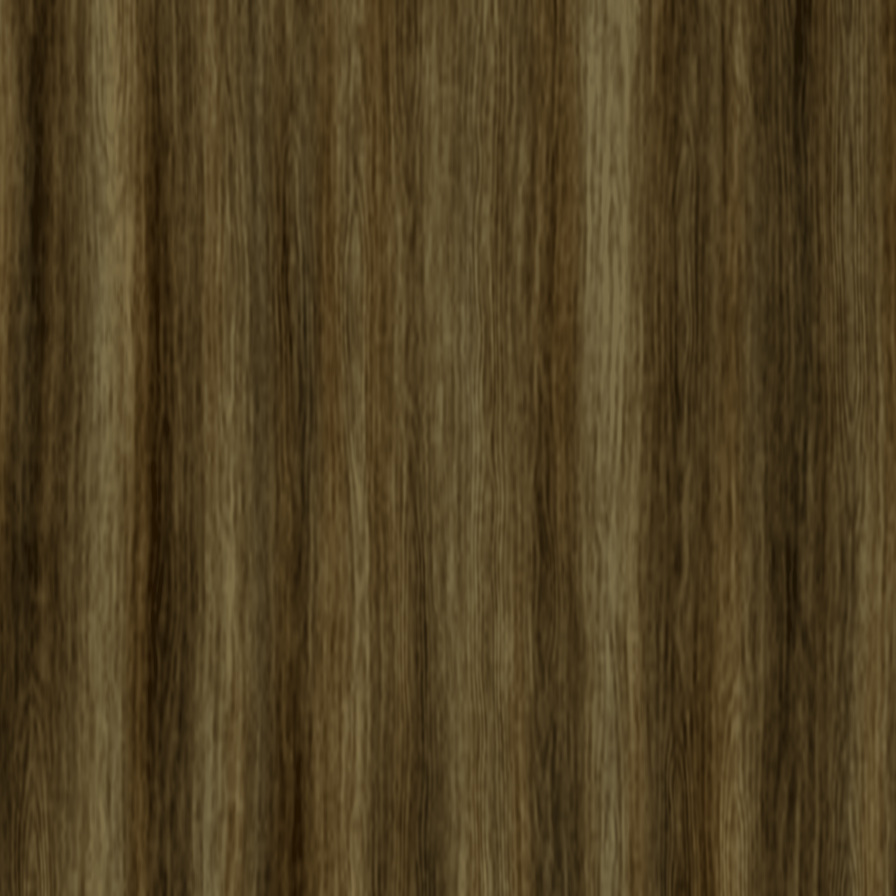
Give the GLSL for this texture, as a WebGL 2 fragment shader.

```glsl
#version 300 es
precision highp float;
// Dark brown wood veneer with upright grain. Jittered 1D cells place the
// boards' dark and pale figures; growth rings arch over each cell's heart,
// and stretched noise plus cellular pores add the fibres.

uniform vec2 u_resolution;
out vec4 fragColor;

const float FIGURES = 14.0;   // grain figures across the canvas
const float TAU = 6.2831853;

float hash(vec2 p) {
    vec3 q = fract(vec3(p.xyx) * 0.1031);
    q += dot(q, q.yzx + 33.33);
    return fract((q.x + q.y) * q.z);
}

// Smooth value noise, centred on zero.
float noise(vec2 p) {
    vec2 i = floor(p);
    vec2 f = fract(p);
    f = f * f * (3.0 - 2.0 * f);
    float low = mix(hash(i), hash(i + vec2(1.0, 0.0)), f.x);
    float high = mix(hash(i + vec2(0.0, 1.0)), hash(i + vec2(1.0, 1.0)), f.x);
    return mix(low, high, f.y) - 0.5;
}

// Slow sideways sway of the fibres.
float sway(vec2 p) {
    return 0.0030 * sin(p.y * 5.0 + p.x * 9.0)
         + 0.0012 * sin(p.y * 13.0 + p.x * 31.0)
         + 0.0005 * sin(p.y * 41.0 + p.x * 77.0);
}

// x: signed offset to the nearest heart, y: its id, z: darkness of the bands.
vec3 figureCells(float x, float y) {
    float cell = floor(x);
    vec3 result = vec3(9.0, 0.0, 0.0);
    for (float k = -2.0; k <= 2.0; k++) {
        float id = cell + k;
        float offset = x - id - 0.5 - 0.6 * (hash(vec2(id, 7.0)) - 0.5);
        if (abs(offset) < abs(result.x)) result.xy = vec2(offset, id);

        // Every second heart carries a dark band of varying strength.
        float isDark = 1.0 - mod(id, 2.0);
        float strength = 0.75 + 0.3 * hash(vec2(id, 19.0));
        strength += 0.4 * noise(vec2(id * 5.3, y * 3.0));
        float width = 0.8 + 0.4 * hash(vec2(id, 31.0));
        float band = 1.0 - smoothstep(0.0, width, abs(offset));
        result.z = max(result.z, isDark * strength * band);
    }
    return result;
}

// Rings run straight at the sides and close into arches at the heart.
float growthRings(float offset, float id, vec2 p) {
    float radius = sqrt(offset * offset + 0.003);
    float heart = exp(-16.0 * offset * offset);
    float rise = 6.0 * noise(vec2(id * 9.7, p.y * 3.0))
               + 1.2 * noise(vec2(p.x * 60.0, p.y * 16.0));
    float wave = sin(TAU * (9.0 * radius + rise * heart));
    return wave * mix(0.045, 0.12, heart);
}

// Streaks from broad stripes down to single fibres.
float fibres(vec2 p) {
    return 0.40 * noise(p * vec2(17.0, 0.9))
         + 0.30 * noise(p * vec2(47.0, 1.3) + 13.0)
         + 0.36 * noise(p * vec2(113.0, 2.7) + 29.0)
         + 0.40 * noise(p * vec2(241.0, 11.0) + 53.0)
         + 0.22 * noise(p * vec2(263.0, 90.0) + 71.0);
}

// Short dark dashes, one jittered point per stretched cell.
float pores(vec2 p) {
    vec2 cell = floor(p);
    float nearest = 1.0;
    for (float j = -1.0; j <= 1.0; j++) {
        for (float i = -1.0; i <= 1.0; i++) {
            vec2 id = cell + vec2(i, j);
            vec2 point = id + vec2(hash(id), hash(id + 41.0));
            nearest = min(nearest, length(p - point));
        }
    }
    return 1.0 - smoothstep(0.1, 0.55, nearest);
}

// Tone 0 is dark walnut, tone 1 is pale olive brown.
vec3 woodColour(float tone) {
    vec3 colour = mix(vec3(0.18, 0.13, 0.05), vec3(0.43, 0.37, 0.23), tone);
    return colour - max(tone * (1.0 - tone), 0.0) * vec3(0.0, 0.045, 0.07);
}

void main() {
    vec2 uv = gl_FragCoord.xy / u_resolution;
    vec2 p = vec2(uv.x + sway(uv), uv.y);
    vec3 figure = figureCells(p.x * FIGURES, p.y);

    // Uneven dark core along each band.
    float core = exp(-30.0 * figure.x * figure.x) * figure.z;
    core *= 0.5 + noise(vec2(figure.y * 3.1, p.y * 5.0));

    float tone = 0.82 - 0.55 * figure.z - 0.16 * core;
    tone += growthRings(figure.x, figure.y, p) + fibres(p);
    tone -= 0.13 * pores(p * vec2(150.0, 24.0));

    vec3 colour = woodColour(clamp(tone, -0.2, 1.2));
    float warmth = noise(p * vec2(38.0, 1.5) + 90.0);
    colour += warmth * vec3(0.025, 0.0, -0.02);
    fragColor = vec4(colour, 1.0);
}
```
